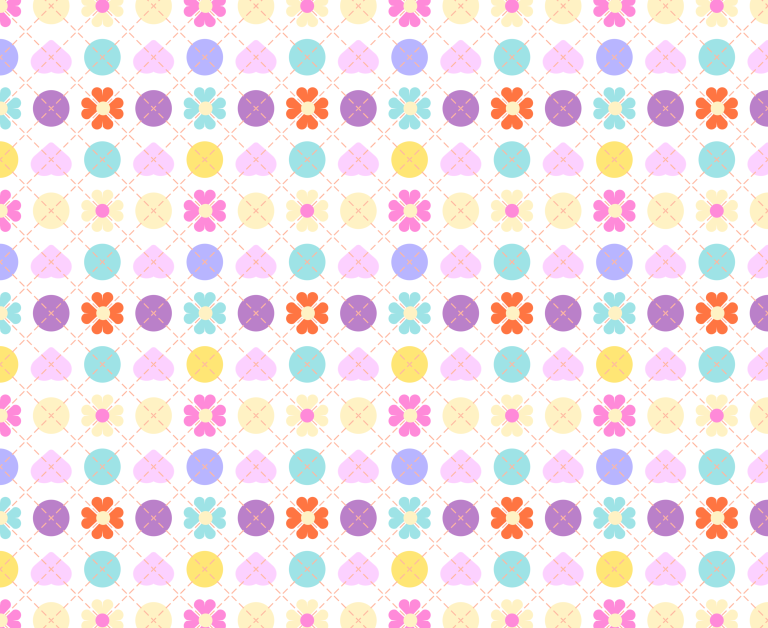
Write a WebGL 2 fragment shader that draws this pattern.

```glsl
#version 300 es
precision highp float;
// Retro grid of dots, hearts and four-petal flowers over a dashed diagonal lattice.

uniform vec2 u_resolution;
out vec4 fragColor;

const float CELLS_ACROSS = 15.0;
const float TOP_MARGIN = 0.117;    // first row centre below the top edge, in cells
const float DOT_RADIUS = 0.357;
const float LINE_HALF_WIDTH = 0.011;
const float DASHES = 7.0;          // per cell diagonal

const vec3 WHITE = vec3(1.0);
const vec3 CREAM = vec3(1.0, 0.95, 0.77);
const vec3 BLUSH = vec3(0.99, 0.82, 1.0);
const vec3 PINK = vec3(1.0, 0.54, 0.85);
const vec3 PURPLE = vec3(0.73, 0.50, 0.79);
const vec3 LAVENDER = vec3(0.72, 0.71, 1.0);
const vec3 TEAL = vec3(0.62, 0.89, 0.90);
const vec3 ORANGE = vec3(1.0, 0.46, 0.26);
const vec3 YELLOW = vec3(1.0, 0.90, 0.46);
const vec3 CORAL = vec3(1.0, 0.72, 0.63);

float coverage(float d, float pixel) {
    return 1.0 - smoothstep(-0.7 * pixel, 0.7 * pixel, d);
}

// Heart with its tip at the origin and lobes towards +y
float heartDistance(vec2 p) {
    p.x = abs(p.x);
    if (p.x + p.y > 1.0) return length(p - vec2(0.25, 0.75)) - sqrt(2.0) / 4.0;
    float edge = length(p - 0.5 * max(p.x + p.y, 0.0));
    return min(length(p - vec2(0.0, 1.0)), edge) * sign(p.x - p.y);
}

// Wide heart with a rounded tip pointing up
float upturnedHeart(vec2 p) {
    const float scale = 0.485;
    vec2 h = vec2(p.x / 1.135, 0.275 - p.y) / scale;
    return heartDistance(h) * scale - 0.06;
}

// Capsule whose radius grows from a to b
float taperedCapsule(vec2 p, vec2 a, vec2 b, float ra, float rb) {
    vec2 axis = b - a;
    float h = clamp(dot(p - a, axis) / dot(axis, axis), 0.0, 1.0);
    return length(p - a - h * axis) - mix(ra, rb, h);
}

// Four notched petals, folded into one half petal
float petals(vec2 p) {
    p = abs(p);
    if (p.x > p.y) p = p.yx;
    return taperedCapsule(p, vec2(0.0, 0.09), vec2(0.105, 0.305), 0.035, 0.107);
}

// Dashes along one diagonal family; each dash pattern is centred on the motifs
float dashedLine(float across, float along, float pixel) {
    float line = round(across);
    float t = (along - line) * DASHES * 0.5;
    float dash = (abs(t - round(t)) - 0.33) * sqrt(2.0) / DASHES;
    float stroke = abs(across - line) / sqrt(2.0) - LINE_HALF_WIDTH;
    return coverage(stroke, pixel) * coverage(dash, pixel);
}

vec3 dotColour(int col, int row) {
    if (row == 0) return CREAM;
    if (row == 2) return PURPLE;
    if (col == 2) return TEAL;
    return row == 1 ? LAVENDER : YELLOW;
}

vec3 petalColour(int col, int row) {
    if (row == 0) return col == 0 ? PINK : CREAM;
    return col == 0 ? TEAL : ORANGE;
}

void main() {
    // Cell coordinates, rows counted downwards from the top
    float pixel = CELLS_ACROSS / u_resolution.x;
    vec2 grid = vec2(gl_FragCoord.x, u_resolution.y - gl_FragCoord.y) * pixel;
    grid.y -= TOP_MARGIN;
    vec2 cell = round(grid);
    vec2 p = (grid - cell) * vec2(1.0, -1.0);
    int col = int(mod(cell.x, 4.0));
    int row = int(mod(cell.y, 4.0));
    bool evenCol = col % 2 == 0;
    bool evenRow = row % 2 == 0;

    vec3 colour = WHITE;

    // Dots and hearts lie under the lattice
    if (!evenRow && !evenCol) {
        colour = mix(colour, BLUSH, coverage(upturnedHeart(p), pixel));
    } else if (!(evenRow && evenCol)) {
        float disc = length(p) - DOT_RADIUS;
        colour = mix(colour, dotColour(col, row), coverage(disc, pixel));
    }

    // Dashed lattice
    float lattice = max(dashedLine(p.x + p.y, p.x - p.y, pixel),
                        dashedLine(p.x - p.y, p.x + p.y, pixel));
    colour = mix(colour, CORAL, lattice);

    // Flowers lie over the lattice
    if (evenRow && evenCol) {
        bool pale = row == 0 && col == 2;
        vec2 eye = vec2(pale ? 0.0 : 0.015, 0.0);
        colour = mix(colour, petalColour(col, row), coverage(petals(p), pixel));
        colour = mix(colour, pale ? PINK : CREAM, coverage(length(p - eye) - 0.135, pixel));
    }

    fragColor = vec4(colour, 1.0);
}
```
